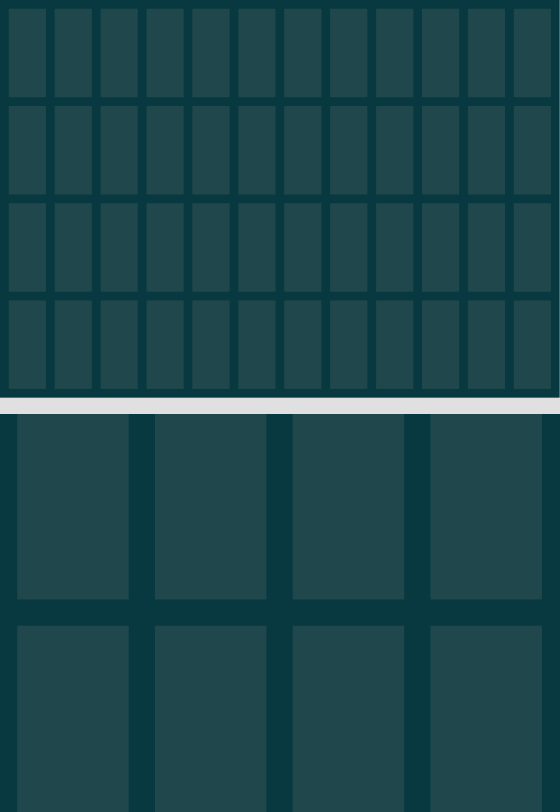
Top: the whole. Bottom: its middle third, enlarged.
Give the GLSL for this pattern, as a Shadertoy shader.

```glsl
const vec2 PANE_COUNT = vec2(12.0, 4.0);
const float BAR_WIDTH = 0.022;      // fraction of canvas height
const float EDGE_SLIVER = 0.0007;   // pale strip at right and bottom

const vec3 PANE_COLOR = vec3(0.12, 0.28, 0.30);
const vec3 BAR_COLOR = vec3(0.03, 0.22, 0.25);
const vec3 BACKDROP_COLOR = vec3(1.0);

// Antialiased coverage of an axis-aligned box centred on the origin
float boxCoverage(vec2 p, vec2 halfSize, float pixel) {
    vec2 inside = clamp((halfSize - abs(p)) / pixel + 0.5, 0.0, 1.0);
    return inside.x * inside.y;
}

// Panes separated and framed by bars of equal width
float paneGrid(vec2 p, vec2 frameSize, vec2 count, float bar, float pixel) {
    vec2 pitch = (frameSize - bar) / count;
    vec2 q = p - 0.5 * bar;
    vec2 cell = clamp(floor(q / pitch), vec2(0.0), count - 1.0);
    vec2 local = q - (cell + 0.5) * pitch;
    return boxCoverage(local, 0.5 * (pitch - bar), pixel);
}

void mainImage(out vec4 fragColor, in vec2 fragCoord) {
    float pixel = 1.0 / iResolution.y;

    // Height is one unit, measured from the top left corner
    vec2 p = vec2(fragCoord.x, iResolution.y - fragCoord.y) * pixel;
    vec2 frameSize = iResolution.xy * pixel - EDGE_SLIVER;

    // The frame runs past the left and top edges, ending at the sliver
    vec2 frameInside = clamp((frameSize - p) / pixel + 0.5, 0.0, 1.0);
    float frame = frameInside.x * frameInside.y;
    float pane = paneGrid(p, frameSize, PANE_COUNT, BAR_WIDTH, pixel);

    vec3 color = mix(BACKDROP_COLOR, BAR_COLOR, frame);
    color = mix(color, PANE_COLOR, pane);
    fragColor = vec4(color, 1.0);
}
```
